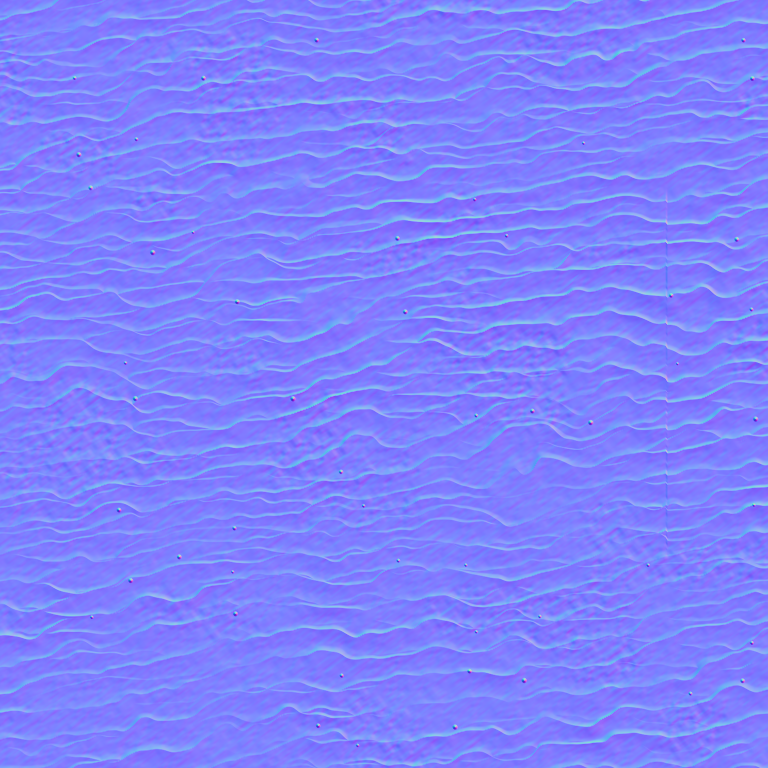
A Shadertoy shader for this texture map:

```glsl
// Tangent-space normal map of wind-blown sand ripples with grit and pebbles.
// Two warped asymmetric ripple trains merge into one height field, and
// central differences of that field give the encoded normal.

const float RIPPLES = 29.0;        // crests per canvas height
const float RIPPLE_HEIGHT = 0.002;
const float SAMPLE_STEP = 0.0009;  // half width of the slope estimate
const float SEAM_X = 0.868;
const float SKEW = 0.17;           // sideways lean that follows the main slope

// Integer hash of a lattice cell, result in 0..1
float hash(vec2 cell, uint seed) {
    uvec2 q = uvec2(ivec2(cell)) * uvec2(1597334673u, 3812015801u);
    uint n = (q.x ^ q.y ^ (seed * 2654435769u)) * 1597334673u;
    n = (n ^ (n >> 15)) * 2246822519u;
    n ^= n >> 13;
    return float(n >> 8) / 16777216.0;
}

// Value noise with quintic blending, result in -1..1
float noise(vec2 p, uint seed) {
    vec2 i = floor(p), f = p - i;
    f = f * f * f * (f * (f * 6.0 - 15.0) + 10.0);
    float low = mix(hash(i, seed), hash(i + vec2(1, 0), seed), f.x);
    float high = mix(hash(i + vec2(0, 1), seed), hash(i + vec2(1, 1), seed), f.x);
    return mix(low, high, f.y) * 2.0 - 1.0;
}

// Steep lee face just above the crest, flat trough, rising windward side
float rippleProfile(float phase, float leeWidth) {
    float f = fract(phase);
    float lee = 1.0 - min(f / leeWidth, 1.0);
    float rise = max(f - leeWidth, 0.0) / (1.0 - leeWidth);
    return lee * lee * sqrt(lee) + pow(rise, 1.6);
}

// One train of scalloped crests
float rippleTrain(vec2 p, float tilt, uint seed) {
    float phase = (p.y - tilt * p.x) * RIPPLES;
    phase += 0.7 * noise(p * vec2(3.0, 4.0), seed);
    phase += 0.42 * noise(p * vec2(9.0, 9.0), seed + 1u);
    phase += 0.28 * noise(p * vec2(21.0, 18.0), seed + 2u);
    phase += 0.13 * noise(p * vec2(48.0, 40.0), seed + 3u);
    return rippleProfile(phase, 0.28);
}

// Smooth maximum, so that crests run into each other
float smoothMax(float a, float b, float k) {
    float h = max(k - abs(a - b), 0.0) / k;
    return max(a, b) + 0.25 * h * h * k;
}

// Sparse round pebbles, one candidate per grid cell
float pebbles(vec2 p, float cells, float share) {
    vec2 cell = floor(p * cells);
    vec2 jitter = 0.15 + 0.7 * vec2(hash(cell, 71u), hash(cell, 72u));
    float radius = mix(0.0018, 0.0036, hash(cell, 73u));
    float d = length(p - (cell + jitter) / cells);
    float present = step(hash(cell, 74u), share);
    return present * radius * (1.0 - smoothstep(0.0, radius, d));
}

// Fine grit drawn out along a rising diagonal, with crisp rough patches
float grit(vec2 p) {
    vec2 q = vec2(0.8 * p.x + 0.6 * p.y, 0.8 * p.y - 0.6 * p.x);
    float patches = smoothstep(0.0, 0.7, noise(p * vec2(10.0, 15.0), 41u));
    float fine = 0.00023 * noise(q * vec2(110.0, 230.0), 42u);
    float coarse = 0.0003 * noise(q * vec2(55.0, 120.0), 43u);
    float rough = 0.0006 * noise(q * vec2(110.0, 170.0), 44u);
    return fine + coarse + patches * rough;
}

// Slipped ground to the right of a straight vertical seam
float seamSlip(vec2 p) {
    float x = p.x - SEAM_X;
    float span = smoothstep(0.27, 0.29, p.y) * (1.0 - smoothstep(0.74, 0.77, p.y));
    return span * smoothstep(-0.0015, 0.0015, x) * exp(-9.0 * max(x, 0.0));
}

float sandHeight(vec2 p) {
    float slip = seamSlip(p);
    vec2 q = p + vec2(0.0, 0.003 * slip);

    // The balance decides which train stands out; strength breaks up crests
    float balance = 0.5 * noise(q * vec2(9.0, 12.0), 31u);
    float strength = 0.95 + 0.25 * noise(q * vec2(4.0, 5.0), 32u);
    strength += 0.5 * noise(q * vec2(14.0, 23.0), 33u);
    float mainTrain = rippleTrain(q, 0.15, 11u) * (0.95 + 0.5 * balance);
    float crossTrain = rippleTrain(q, 0.09, 21u) * (0.5 - 1.1 * balance);
    float ripples = smoothMax(mainTrain, crossTrain, 0.1) * strength;

    float seamStep = 0.0006 * slip * noise(vec2(3.0, p.y * 22.0), 51u);
    return RIPPLE_HEIGHT * ripples + grit(q) + pebbles(p, 14.0, 0.24) + seamStep;
}

// Negative height gradient by central differences
vec2 downhill(vec2 p, float e) {
    vec2 dx = vec2(e, 0.0), dy = vec2(0.0, e);
    return vec2(sandHeight(p - dx) - sandHeight(p + dx),
                sandHeight(p - dy) - sandHeight(p + dy)) / (2.0 * e);
}

void mainImage(out vec4 fragColor, in vec2 fragCoord) {
    vec2 p = fragCoord / iResolution.xy;
    vec2 slope = downhill(p, SAMPLE_STEP) + vec2(-0.006, 0.02);
    slope.x += SKEW * slope.y;
    vec3 normal = normalize(vec3(slope, 1.0));
    fragColor = vec4(0.5 + 0.5 * normal, 1.0);
}
```
